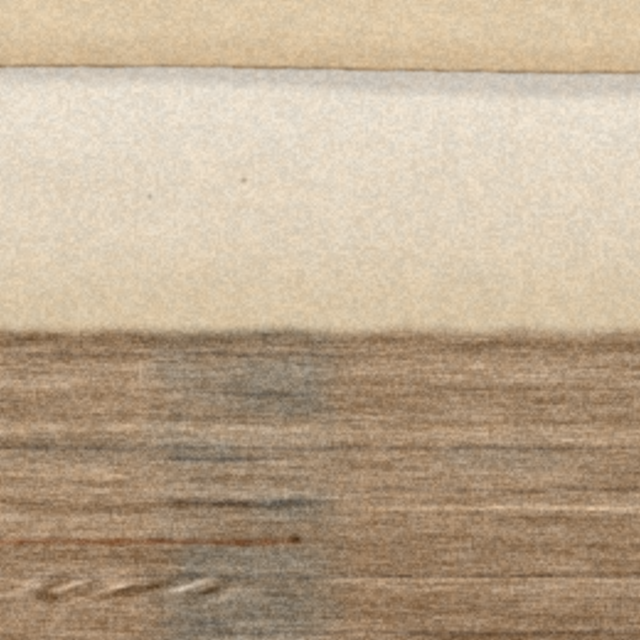
A Shadertoy shader for this texture:

```glsl
float hash(vec2 p) {
    vec3 q = fract(vec3(p.xyx) * 0.1031);
    q += dot(q, q.yzx + 33.33);
    return fract((q.x + q.y) * q.z);
}

float noise(vec2 p) {
    vec2 cell = floor(p), f = fract(p);
    f = f * f * (3.0 - 2.0 * f);
    float low = mix(hash(cell), hash(cell + vec2(1, 0)), f.x);
    float high = mix(hash(cell + vec2(0, 1)), hash(cell + vec2(1, 1)), f.x);
    return mix(low, high, f.y);
}

// Noise centred on zero, stretched by a separate frequency per axis
float grain(vec2 p, vec2 frequency, float seed) {
    return noise(p * frequency + seed) - 0.5;
}

float band(float v, float center, float width) {
    float d = (v - center) / width;
    return exp(-d * d);
}

float span(float v, float start, float end, float feather) {
    return smoothstep(start - feather, start + feather, v)
         * (1.0 - smoothstep(end - feather, end + feather, v));
}

// Horizontal streak with a ragged, broken outline
float streak(vec2 p, float y, float start, float end, float width) {
    float wobble = 0.005 * grain(p, vec2(14.0, 3.0), y * 91.0);
    float broken = 0.6 + 0.8 * noise(vec2(p.x * 55.0, y * 300.0));
    return band(p.y + wobble, y, width) * span(p.x, start, end, 0.04) * broken;
}

vec3 upperStrip(vec2 p, float edge) {
    vec3 color = mix(vec3(0.82, 0.72, 0.58), vec3(0.865, 0.785, 0.66),
                     smoothstep(edge, edge + 0.07, p.y));
    return color + 0.025 * grain(p, vec2(25.0, 60.0), 3.0);
}

vec3 creamPanel(vec2 p, float edge) {
    vec3 color = mix(vec3(0.84, 0.765, 0.645), vec3(0.885, 0.83, 0.745),
                     smoothstep(0.49, 0.68, p.y));
    color = mix(color, vec3(0.905, 0.865, 0.80), smoothstep(0.68, 0.84, p.y));
    // Cool shadow below the upper edge, deeper to the right
    float depth = mix(0.022, 0.036, smoothstep(0.1, 0.8, p.x));
    float shadow = smoothstep(edge - depth - 0.014, edge - depth + 0.010, p.y);
    color = mix(color, vec3(0.80, 0.765, 0.715), shadow * 0.9);
    return color + 0.02 * grain(p, vec2(30.0), 7.0);
}

vec3 woodPanel(vec2 p) {
    // Long fibres, then shorter broken ones
    float fibre = 0.09 * grain(p, vec2(2.5, 48.0), 11.0)
                + 0.10 * grain(p, vec2(7.0, 115.0), 23.0)
                + 0.10 * grain(p, vec2(32.0, 230.0), 37.0);
    vec3 color = mix(vec3(0.595, 0.485, 0.375), vec3(0.645, 0.54, 0.43),
                     smoothstep(0.0, 0.36, p.y));
    color += fibre * vec3(1.0, 1.02, 1.02);

    // Weathered grey patches left of centre
    float patches = smoothstep(0.25, 0.75, noise(p * vec2(9.0, 24.0) + 5.0));
    float grey = span(p.x, 0.25, 0.52, 0.05) * (0.25 + 0.5 * patches);
    grey += 0.3 * band(p.y, 0.30, 0.025) * span(p.x, 0.0, 0.25, 0.08);
    grey += 0.3 * band(p.y, 0.285, 0.02) * span(p.x, 0.68, 0.9, 0.05);
    color = mix(color, vec3(0.53, 0.495, 0.435) + 0.8 * fibre, min(grey, 0.8));

    // Dark grooves
    float dark = 0.6 * streak(p, 0.447, 0.0, 0.55, 0.005)
               + 0.6 * streak(p, 0.385, 0.33, 0.50, 0.004)
               + 0.6 * streak(p, 0.300, -0.1, 1.1, 0.004)
               + 1.0 * streak(p, 0.282, 0.26, 0.43, 0.006)
               + 0.9 * streak(p, 0.214, 0.26, 0.50, 0.006)
               + 0.5 * streak(p, 0.235, 0.55, 1.1, 0.004)
               + 0.6 * streak(p, 0.099, -0.1, 1.1, 0.004)
               + 0.8 * streak(p, 0.025, 0.26, 0.36, 0.009)
               + 0.6 * streak(p, 0.012, 0.3, 1.1, 0.004);
    color -= dark * vec3(0.14, 0.125, 0.10);
    color -= streak(p, 0.154, -0.1, 0.46, 0.006) * vec3(0.08, 0.13, 0.14);
    color -= band(length((p - vec2(0.463, 0.158)) * vec2(0.6, 1.0)), 0.0, 0.005) * 0.28;

    // Pale ridges
    float pale = 0.7 * streak(p, 0.330, -0.1, 1.1, 0.009)
               + 0.7 * streak(p, 0.258, -0.1, 0.3, 0.007)
               + 1.1 * streak(p, 0.206, 0.53, 1.1, 0.004)
               + 0.6 * streak(p, 0.180, -0.1, 0.28, 0.009)
               + 0.8 * streak(p, 0.094, 0.5, 1.1, 0.004);
    color += pale * vec3(0.10, 0.095, 0.085);

    // Slanted splinters near the lower left
    vec2 slanted = vec2(p.x + p.y, p.y - 0.35 * p.x);
    float splinter = grain(slanted, vec2(22.0, 105.0), 51.0);
    float zone = band(p.y, 0.08, 0.022) * span(p.x, 0.03, 0.37, 0.06);
    return color + zone * (0.48 * splinter + 0.055);
}

void mainImage(out vec4 fragColor, in vec2 fragCoord) {
    vec2 p = fragCoord / iResolution.xy;
    float edge = 0.897 - 0.010 * smoothstep(0.2, 0.95, p.x)
               + 0.002 * grain(p, vec2(40.0, 1.0), 2.0);
    float joint = 0.482 + 0.008 * grain(p, vec2(16.0, 2.0), 9.0);

    // Stack the three surfaces
    vec3 color = mix(creamPanel(p, edge), upperStrip(p, edge),
                     smoothstep(edge - 0.003, edge + 0.003, p.y));
    float rim = band(p.y, edge, 0.0035) * (0.7 + 0.6 * noise(p * vec2(70.0, 1.0)));
    color = mix(color, vec3(0.63, 0.54, 0.43), min(0.8 * rim, 1.0));
    float wood = 1.0 - smoothstep(joint - 0.014, joint + 0.016, p.y);
    color = mix(color, woodPanel(p), wood);
    color -= 0.07 * band(p.y, joint - 0.015, 0.014);

    // Fine grit over everything, stronger on the wood
    float grit = grain(p, vec2(150.0, 170.0), 61.0) + grain(p, vec2(260.0), 83.0);
    color += grit * mix(0.055, 0.095, wood);
    color += vec3(0.025, 0.0, -0.025) * grain(p, vec2(75.0), 97.0);

    // Small specks on the cream panel
    float speck = band(length(p - vec2(0.381, 0.718)), 0.0, 0.005)
                + 0.6 * band(length(p - vec2(0.234, 0.693)), 0.0, 0.004);
    color -= 0.16 * speck;
    fragColor = vec4(clamp(color, 0.0, 1.0), 1.0);
}
```
